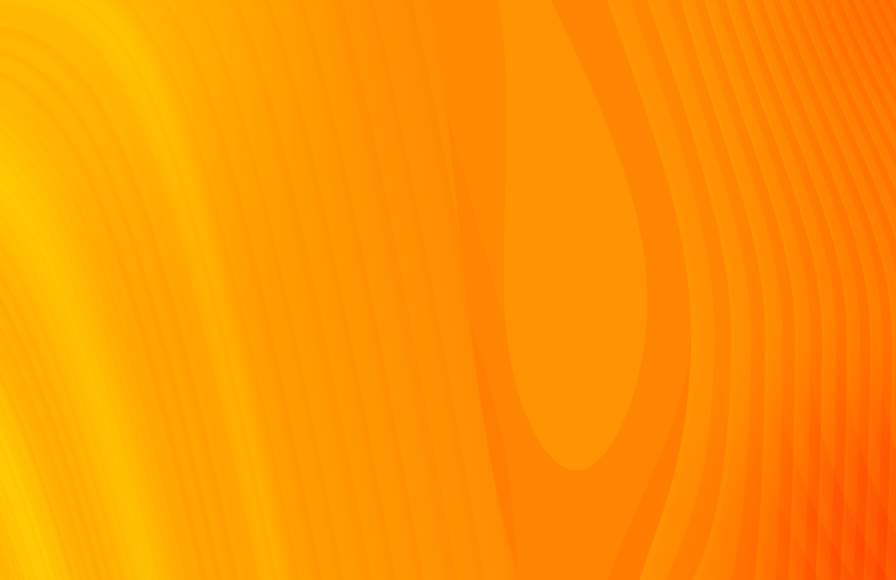
This background is drawn by a WebGL 1 fragment shader. Its source:

```glsl
precision highp float;
// Flowing amber ribbons around a hanging tongue, from yellow at left to red at lower right.
uniform vec2 u_resolution;

float bell(float x, float center, float width) {
  float d = (x - center) / width;
  return exp(-d * d);
}

// Antialiased step: 1 where x exceeds the edge.
float past(float x, float edge, float blur) {
  return smoothstep(edge - blur, edge + blur, x);
}

// Smooth-edged repeating band covering the first part of every period.
float band(float phase, float width, float blur) {
  float f = fract(phase);
  float b = clamp(blur, 0.001, 0.3);
  return past(f, 0.0, b) * (1.0 - past(f, width, b)) + past(f, 1.0, b);
}

// Left ribbons: coordinate is constant along each sweeping curve.
float leftFlow(vec2 p) {
  float lean = 0.10 + 0.13 * exp(-5.0 * p.x);
  return p.x + lean * p.y + 0.06 * exp(-6.0 * p.x) * pow(p.y, 6.0);
}

// Right ribbons: curves bulge to the right at mid height.
float rightFlow(vec2 p) {
  float d = p.y - 0.42;
  float upper = 0.4 + 1.2 * max(p.x - 0.76, 0.0);
  float lower = mix(0.4, 0.05, smoothstep(0.72, 0.87, p.x));
  float bend = d > 0.0 ? upper : lower;
  return p.x + bend * d * d / (1.0 + 1.3 * d * d);
}

float leftTone(vec2 p, float px) {
  float u = leftFlow(p);
  float tone = 0.70 - 0.25 * u;
  tone += 0.10 * bell(u, 0.05, 0.03) + 0.09 * bell(u, 0.165, 0.032);
  tone += 0.06 * bell(u, 0.305, 0.022);
  tone += 0.08 * smoothstep(0.4, 1.0, p.y) * (1.0 - smoothstep(0.15, 0.45, p.x));
  // Ribbons widen logarithmically toward the center.
  float phase = 17.1 * log(u + 0.08) + 7.39;
  float blur = 17.1 * px / (u + 0.08);
  float width = 0.2 + 0.07 * sin(2.3 * floor(phase)) + 0.1 * (1.0 - p.y);
  tone -= 0.026 * band(phase, width, blur);
  tone += 0.014 * (0.5 - fract(phase));
  // Fine grain fades out before the broad ribbons.
  tone += 0.008 * sin(420.0 * u + 3.0 * sin(9.0 * u)) * (1.0 - smoothstep(0.22, 0.4, u));
  return tone;
}

float rightTone(vec2 p, float px) {
  float q = max(rightFlow(p) - 0.771, 0.0);
  float tone = 0.55 - 0.07 * smoothstep(0.77, 1.0, p.x);
  vec2 corner = (p - vec2(1.0, 0.0)) * vec2(1.5, 1.0);
  tone -= 0.15 * (1.0 - smoothstep(0.0, 0.5, length(corner)));
  tone -= 0.04 * (1.0 - smoothstep(0.0, 0.25, length(p - vec2(1.0))));
  float phase = q * (20.0 + 50.0 * q);
  float blur = px * (20.0 + 100.0 * q);
  tone += 0.035 * band(phase, 0.56, blur) - 0.018;
  tone += 0.014 * band(phase, 0.12, blur) - 0.012 * fract(phase);
  // Translucent arcs cross the lower corner.
  float d = max(0.42 - p.y, 0.0);
  float arcs = (p.x - 0.5 * d * d) * 26.0;
  float mask = smoothstep(0.82, 0.92, p.x) * (1.0 - smoothstep(0.2, 0.48, p.y));
  return tone - mask * (0.035 * band(arcs, 0.5, 26.0 * px) + 0.02 * fract(arcs) - 0.02);
}

// Dark basin enclosing the tongue.
float basinTone(vec2 p, float leftEdge, float px) {
  float fold = 0.50 + 0.178 * (0.8 - p.y);
  float light = past(p.x, fold, px) * step(0.33, p.y) * (1.0 - step(0.60, p.x));
  float tone = 0.518 + 0.024 * light;
  float sliver = 0.018 * sin(3.1416 * clamp(p.y / 0.45, 0.0, 1.0));
  tone -= 0.022 * (1.0 - past(p.x, leftEdge + sliver, px));
  float wedge = 0.035 * (1.0 - smoothstep(0.0, 0.45, p.y));
  return tone - 0.03 * past(rightFlow(p), 0.771 - wedge, px) * step(p.y, 0.45);
}

// Coverage of the rounded tongue, narrow above and full below.
float tongue(vec2 p, float px) {
  float rise = max(p.y - 0.189, 0.0);
  float sway = max(p.y - 0.45, 0.0);
  float center = 0.643 - 0.19 * sway * sway;
  float halfWidth = 0.185 * sqrt(rise) * exp(-2.65 * rise * rise);
  return past(halfWidth, abs(p.x - center), px) * step(0.189, p.y);
}

void main() {
  vec2 p = gl_FragCoord.xy / u_resolution;
  float px = 0.8 / u_resolution.x;
  float y = p.y;
  float leftEdge = 0.579 - y * (0.19 - y * (0.20 - 0.11 * y));

  // Layer the regions from left to right, then the tongue.
  float green = leftTone(p, px);
  green = mix(green, basinTone(p, leftEdge, px), past(p.x, leftEdge, px));
  green = mix(green, rightTone(p, px), past(rightFlow(p), 0.771, px));
  green = mix(green, 0.576, tongue(p, px));
  gl_FragColor = vec4(1.0, clamp(green, 0.25, 0.82), 0.003, 1.0);
}
```
